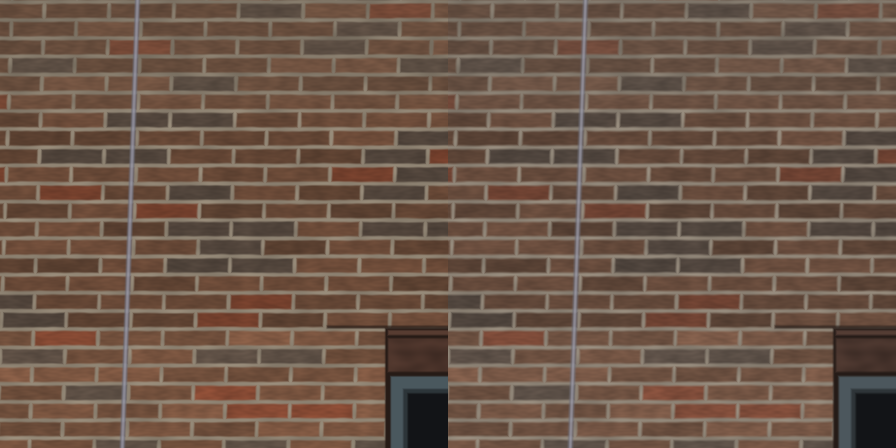
Give the GLSL for this texture, as a WebGL 1 fragment shader.

```glsl
precision highp float;
uniform vec2 u_resolution;

#define PANELS 2.0
#define BRICK vec2(0.1445, 0.0406)
#define BOND_START vec2(0.0997, 0.004)
#define JOINT_HALF 0.0044
#define JOINT_SOFT 0.0032
#define LEAN 0.034
#define PIPE_X 0.307
#define PIPE_HALF 0.0055
#define RED_SHARE 0.09
#define GREY_SHARE 0.17
#define GRAIN 0.09
#define HAZE 0.16

const vec3 BROWN = vec3(0.345, 0.245, 0.185);
const vec3 TAN = vec3(0.435, 0.300, 0.225);
const vec3 RED = vec3(0.455, 0.240, 0.165);
const vec3 GREY = vec3(0.295, 0.260, 0.230);
const vec3 MORTAR = vec3(0.560, 0.515, 0.450);
const vec3 PIPE = vec3(0.580, 0.580, 0.640);
const vec3 LINTEL = vec3(0.285, 0.195, 0.160);
const vec3 FRAME = vec3(0.290, 0.345, 0.370);
const vec3 GLASS = vec3(0.070, 0.080, 0.090);
const vec3 SHADOW = vec3(0.150, 0.105, 0.085);

float hash(vec2 p) {
  p = fract(p * vec2(0.1031, 0.1137));
  p += dot(p, p.yx + 33.33);
  return fract((p.x + p.y) * p.x * 17.17);
}

vec2 gradient(vec2 cell) {
  float angle = 6.2832 * hash(cell + 71.0);
  return vec2(cos(angle), sin(angle));
}

float gradientNoise(vec2 p) {
  vec2 i = floor(p), f = fract(p);
  vec2 w = f * f * f * (f * (f * 6.0 - 15.0) + 10.0);
  vec2 e = vec2(1.0, 0.0);
  float low = mix(dot(gradient(i), f), dot(gradient(i + e), f - e), w.x);
  float high = mix(dot(gradient(i + e.yx), f - e.yx),
                   dot(gradient(i + e.xx), f - e.xx), w.x);
  return mix(low, high, w.y);
}

// Soft rectangle between two corners
float box(vec2 p, vec2 lo, vec2 hi, float soft) {
  vec2 d = min(p - lo, hi - p);
  return smoothstep(-soft, soft, min(d.x, d.y));
}

vec3 brickColor(vec2 id, vec2 p) {
  vec3 c = mix(BROWN, TAN, hash(id + 5.0));
  float kind = hash(id + 23.0);
  c = mix(c, RED, 0.85 * step(kind, RED_SHARE));
  c = mix(c, GREY, 0.85 * step(1.0 - GREY_SHARE, kind));

  // Paler courses at the foot, dustier ones at the top
  float foot = 1.0 - smoothstep(0.255, 0.275, p.y);
  float top = smoothstep(0.70, 0.82, p.y);
  c *= 1.0 + 0.17 * foot + 0.08 * top;
  c = mix(c, vec3(0.40, 0.34, 0.29), 0.28 * top);

  // Fired streaks and blotches
  float streak = gradientNoise(p * vec2(45.0, 150.0) + id * 3.7);
  float blotch = gradientNoise(p * vec2(24.0, 40.0) + id * 1.3);
  return c * (1.0 + GRAIN * (streak + 1.4 * blotch));
}

vec3 wall(vec2 p, float soft) {
  float fall = 1.0 - p.y;
  float wobble = 0.0016 * gradientNoise(p * vec2(9.0, 25.0));
  vec2 q = (vec2(p.x + LEAN * fall, fall + wobble) - BOND_START) / BRICK;
  float row = floor(q.y);
  q.x += 0.5 * mod(row, 2.0);
  vec2 id = vec2(floor(q.x), row) + 8.0;

  vec2 edge = (0.5 - abs(fract(q) - 0.5)) * BRICK;
  float joint = JOINT_HALF + 0.0012 * gradientNoise(p * 38.0);
  float inside = smoothstep(joint - soft, joint + soft, min(edge.x, edge.y));
  float wear = 1.0 + 0.16 * gradientNoise(p * vec2(14.0, 30.0));
  wear -= 0.09 * smoothstep(0.70, 0.85, p.y);
  return mix(MORTAR * wear, brickColor(id, p), inside);
}

vec3 addPipe(vec3 c, vec2 p, float soft) {
  float d = abs(p.x + LEAN * (1.0 - p.y) - PIPE_X);
  float body = 1.0 - smoothstep(PIPE_HALF - soft, PIPE_HALF + soft, d);
  float shade = 1.0 - 0.25 * smoothstep(0.0, PIPE_HALF, d);
  return mix(c, PIPE * shade, 0.85 * body);
}

vec3 addWindow(vec3 c, vec2 p, float soft) {
  float grime = 1.0 + 0.25 * gradientNoise(p * vec2(20.0, 45.0));
  c = mix(c, SHADOW, 0.75 * box(p, vec2(0.73, 0.267), vec2(1.1, 0.273), soft));
  c = mix(c, SHADOW, box(p, vec2(0.860, -0.1), vec2(1.1, 0.268), soft));
  c = mix(c, LINTEL * grime, box(p, vec2(0.866, 0.170), vec2(1.1, 0.245), soft));
  c = mix(c, LINTEL * 1.2, box(p, vec2(0.866, 0.252), vec2(1.1, 0.263), soft));
  c = mix(c, FRAME, box(p, vec2(0.872, -0.1), vec2(1.1, 0.160), soft));
  c = mix(c, FRAME * 0.6, box(p, vec2(0.900, -0.1), vec2(1.1, 0.132), soft));
  return mix(c, GLASS, box(p, vec2(0.910, -0.1), vec2(1.1, 0.122), soft));
}

void main() {
  vec2 uv = gl_FragCoord.xy / u_resolution * vec2(PANELS, 1.0);
  float panel = floor(uv.x);
  vec2 p = vec2(fract(uv.x), uv.y);
  float soft = max(JOINT_SOFT + 0.0007 * panel, 0.7 / u_resolution.y);

  vec3 c = wall(p, soft);
  c = addPipe(c, p, soft);
  c = addWindow(c, p, soft);

  // Later panels are greyer and cooler
  float luma = dot(c, vec3(0.30, 0.59, 0.11));
  c = mix(c, luma * vec3(1.03, 1.0, 1.02), HAZE * panel);
  gl_FragColor = vec4(c, 1.0);
}
```
